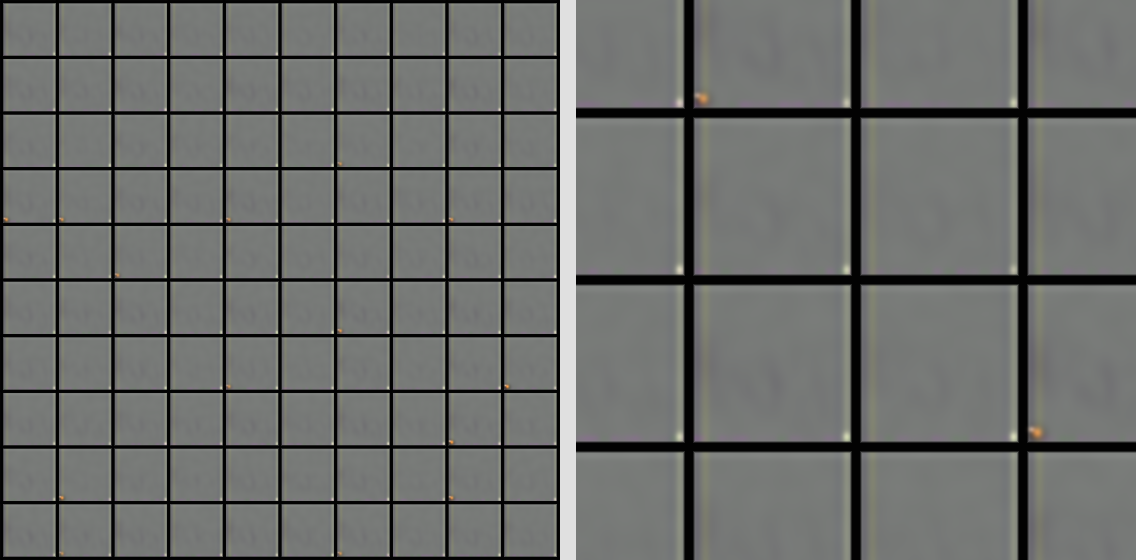
Left, the full canvas; right, a detail of the centre.
Give the GLSL for this pattern, as a WebGL 1 fragment shader.

```glsl
precision highp float;
// Ten by ten grey tiles between narrow black joints, drawn from a repeated cell.
// Each tile has tinted rims, pale lower-right corners and faint noise smudges;
// a hash picks the few tiles with an orange chip in the lower-left corner.

uniform vec2 u_resolution;

float hash(vec2 p) {
    return fract(sin(dot(p, vec2(127.1, 311.7))) * 43758.55);
}

vec2 gradient(vec2 cell) {
    float angle = 6.2832 * hash(cell);
    return vec2(cos(angle), sin(angle));
}

float gradientNoise(vec2 p) {
    vec2 i = floor(p);
    vec2 f = p - i;
    vec2 s = f * f * f * (f * (f * 6.0 - 15.0) + 10.0);
    float a = dot(gradient(i), f);
    float b = dot(gradient(i + vec2(1, 0)), f - vec2(1, 0));
    float c = dot(gradient(i + vec2(0, 1)), f - vec2(0, 1));
    float d = dot(gradient(i + vec2(1, 1)), f - vec2(1, 1));
    return mix(mix(a, b, s.x), mix(c, d, s.x), s.y);
}

// Soft elliptical spot, 1 at its centre
float blob(vec2 p, vec2 centre, vec2 radius) {
    vec2 r = (p - centre) / radius;
    return exp(-dot(r, r));
}

// Soft straight band across one axis
float band(float x, float centre, float width) {
    float r = (x - centre) / width;
    return exp(-r * r);
}

vec3 tileColour(vec2 q, vec2 tile) {
    vec3 colour = vec3(0.47, 0.48, 0.47);

    // Purplish smudges, stronger on alternate rows and columns
    vec2 alternate = mod(tile, 2.0);
    float strength = 0.35 + 0.3 * (1.0 - alternate.x) + 0.2 * (1.0 - alternate.y)
                   + 0.3 * hash(tile + 7.0);
    float streaks = 0.5 + gradientNoise(q * vec2(9.0, 4.0) + 2.0);
    float smudge = blob(q, vec2(0.10, 0.50), vec2(0.09, 0.20))
                 + blob(q, vec2(0.45, 0.36), vec2(0.24, 0.17)) * streaks
                 + 0.5 * blob(q, vec2(0.80, 0.28), vec2(0.14, 0.20)) * streaks;
    colour -= vec3(0.030, 0.042, 0.022) * smudge * strength;
    colour += 0.012 * gradientNoise(q * 6.0 + tile * 13.0);

    // Olive and mauve fringes on the sides, dull speckles along the foot
    colour += vec3(0.035, 0.035, -0.025) * band(q.x, 0.10, 0.025);
    colour -= vec3(0.035, 0.045, 0.020) * band(q.x, 0.05, 0.022);
    colour += vec3(0.075, 0.080, 0.035) * band(q.x, 0.945, 0.022);
    colour -= vec3(0.015, 0.015, 0.000) * band(q.x, 0.89, 0.025);
    colour += 0.035 * band(q.y, 0.95, 0.025);
    float speckle = gradientNoise(vec2(q.x * 14.0, 3.5) + tile * 5.0);
    colour += vec3(0.03, -0.02, 0.04) * band(q.y, 0.05, 0.025) * (0.4 + 2.0 * speckle);

    // Pale lower-right corner
    float glint = blob(q, vec2(0.945, 0.06), vec2(0.025, 0.03));
    return colour + vec3(0.30, 0.29, 0.22) * glint * (0.6 + 0.4 * hash(tile + 3.0));
}

void main() {
    vec2 uv = gl_FragCoord.xy / u_resolution;
    vec2 grid = (uv - 0.5) / 0.0994 + 5.0;
    vec2 tile = floor(grid);
    vec2 q = grid - tile;
    float pixel = 1.0 / (0.0994 * min(u_resolution.x, u_resolution.y));

    // Black joints
    vec2 toJoint = min(q, 1.0 - q);
    float edge = min(toJoint.x, toJoint.y);
    float face = smoothstep(-0.6, 0.6, (edge - 0.030) / max(pixel, 0.016));
    vec3 colour = mix(vec3(0.008), tileColour(q, tile), face);

    // Sparse orange chips with a dark rim and a small bright top
    float chance = hash(tile + vec2(19.0, 41.0));
    float chip = step(0.88, chance) * mix(0.45, 1.0, hash(tile + 53.0));
    colour *= 1.0 - 0.75 * chip * blob(q, vec2(0.075, 0.075), vec2(0.055, 0.050));
    colour += chip * vec3(0.85, 0.46, 0.12) * blob(q, vec2(0.085, 0.085), vec2(0.030, 0.032));
    colour += chip * vec3(0.45, 0.36, 0.30) * blob(q, vec2(0.050, 0.105), vec2(0.020, 0.018));

    gl_FragColor = vec4(clamp(colour, 0.0, 1.0), 1.0);
}
```
